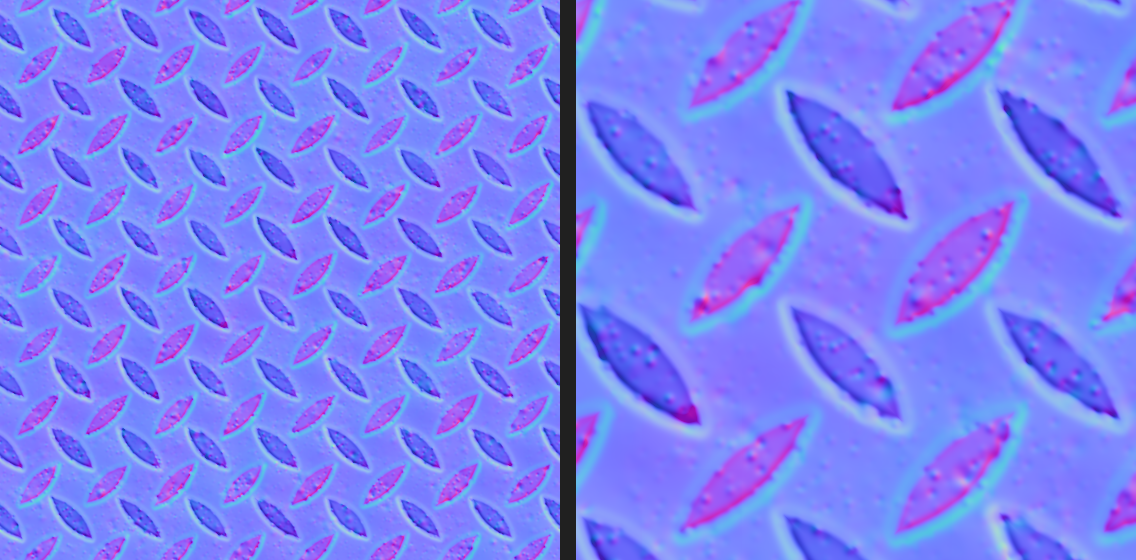
Left, the full canvas; right, a detail of the centre.
Write a Shadertoy shader that draws this texture map.

```glsl
// Normal map of worn diamond tread plate: an 8 by 8 grid of paired, crossed lens-shaped treads.

const float REPEATS = 8.0;                    // tread pairs across and down
const vec2  RISING_CENTER  = vec2(0.51, 0.08);
const vec2  FALLING_CENTER = vec2(0.00, 0.60);
const float COLUMN_DRIFT = 0.045;             // slow sideways shift of the columns
const float HALF_LENGTH  = 0.40;              // tread size in cells
const float HALF_WIDTH   = 0.115;
const float TREAD_ANGLE  = 0.77;
const float ANGLE_JITTER = 0.10;
const float EDGE_SOFT    = 0.018;
const float FACE_TILT = 0.27;
const float RIM_TILT  = 0.50;
const float HALO_TILT = 0.48;
const float TIP_TILT  = 0.55;
const float PLATE_WAVE = 0.035;
const float PLATE_GRAIN = 0.30;
const float TREAD_GRAIN = 0.75;
const vec2  FLAT_BIAS = vec2(-0.02, 0.0);
const float TAU = 6.28318;

vec3 hash3(vec2 p) {
    vec3 q = fract(p.xyx * vec3(0.1031, 0.1030, 0.0973));
    q += dot(q, q.yxz + 33.33);
    return fract((q.xxy + q.yzz) * q.zyx);
}

// Slope of scattered round bumps and pits, one per cell
vec2 dentSlope(vec2 p, float cells) {
    p *= cells;
    vec2 base = floor(p), slope = vec2(0.0);
    for (int y = -1; y <= 1; y++)
    for (int x = -1; x <= 1; x++) {
        vec2 cell = base + vec2(x, y);
        vec3 h = hash3(mod(cell, cells));
        vec2 delta = p - cell - h.xy;
        float height = 2.0 * h.z - 1.0;
        slope += delta * exp(-10.0 * dot(delta, delta)) * height * abs(height);
    }
    return 6.0 * slope;
}

// Slope of gentle undulation from layered, tiling sines
vec2 waveSlope(vec2 p) {
    vec2 slope = vec2(0.0);
    for (int i = 0; i < 6; i++) {
        float k = float(i);
        vec2 freq = floor(8.0 * (hash3(vec2(k, 7.0)).xy - 0.5) * (1.0 + k)) + vec2(1.0, 2.0);
        slope += normalize(freq + 0.01) * cos(TAU * dot(freq, p) + k * 2.4);
    }
    return slope;
}

// Distance to a pointed lens: x across, y along
float lensDistance(vec2 p, float len, float wid) {
    p = abs(p);
    float radius = (len * len + wid * wid) / (2.0 * wid);
    float offset = radius - wid;
    return (p.y - len) * offset > p.x * len
        ? length(p - vec2(0.0, len))
        : length(p + vec2(offset, 0.0)) - radius;
}

float bell(float x, float width) {
    return exp(-x * x / (width * width));
}

// Slope in xy, coverage in z; lean is +1 for rising treads and -1 for falling ones
vec3 tread(vec2 p, vec2 center, float lean, vec2 grain) {
    vec2 q = p * REPEATS - center;
    q.x -= COLUMN_DRIFT * cos(TAU * p.x);
    vec2 id = floor(q + 0.5);
    vec3 h = hash3(mod(id, REPEATS) + 20.0 * lean + 40.0);
    q -= id;
    q.x *= lean;

    float angle = TREAD_ANGLE + ANGLE_JITTER * (h.x - 0.5);
    vec2 along = vec2(cos(angle), sin(angle));
    vec2 across = vec2(along.y, -along.x);
    float u = dot(q, along), v = dot(q, across);

    // Slightly chipped outline
    float d = lensDistance(vec2(v, u), HALF_LENGTH * mix(0.92, 1.04, h.y),
                           HALF_WIDTH * mix(0.88, 1.08, h.z));
    d += 0.018 * (grain.x + grain.y);

    float inside = smoothstep(EDGE_SOFT, -EDGE_SOFT, d);
    float lower = smoothstep(-0.05, 0.06, v);
    float rim = bell(d + 0.014, 0.025) * mix(0.3, 1.0, lower);
    float halo = bell(d - 0.045, 0.032) * mix(0.35, 1.0, lower) * mix(0.7, 1.15, h.x);
    float skirt = 0.22 * exp(-9.0 * max(d, 0.0)) * (1.0 - inside);

    vec2 slope = across * inside * (FACE_TILT * mix(0.75, 1.25, h.y) + RIM_TILT * rim);
    slope -= across * vec2(0.55, 1.25) * (HALO_TILT * halo * (1.0 - inside) + skirt * 0.5);

    // Pressed lower tip on falling treads
    float tip = smoothstep(0.22, 0.36, -u) * inside * step(lean, 0.0);
    slope -= along * TIP_TILT * tip * mix(0.5, 1.1, h.z);
    return vec3(slope.x * lean, slope.y, inside);
}

void mainImage(out vec4 fragColor, in vec2 fragCoord) {
    vec2 p = fragCoord / iResolution.xy;

    // Surface wear
    vec2 waves = waveSlope(p);
    vec2 fine = dentSlope(p, 112.0);
    vec2 coarse = dentSlope(p + 0.37, 56.0);
    vec2 grain = fine * 0.6 + coarse * 0.7;
    float wear = 0.75 + 0.18 * (waves.x + waves.y);

    // Raised treads on the plate
    vec3 rising = tread(p, RISING_CENTER, 1.0, grain);
    vec3 falling = tread(p, FALLING_CENTER, -1.0, grain);
    float covered = max(rising.z, falling.z);

    vec2 slope = FLAT_BIAS + PLATE_WAVE * waves + rising.xy + falling.xy;
    slope += grain * mix(PLATE_GRAIN * max(wear, 0.3), TREAD_GRAIN, covered);

    // Encode the unit normal as colour
    slope *= min(1.0, 0.92 / max(length(slope), 0.001));
    vec3 normal = vec3(slope, sqrt(1.0 - dot(slope, slope)));
    fragColor = vec4(0.5 + 0.5 * normal, 1.0);
}
```
